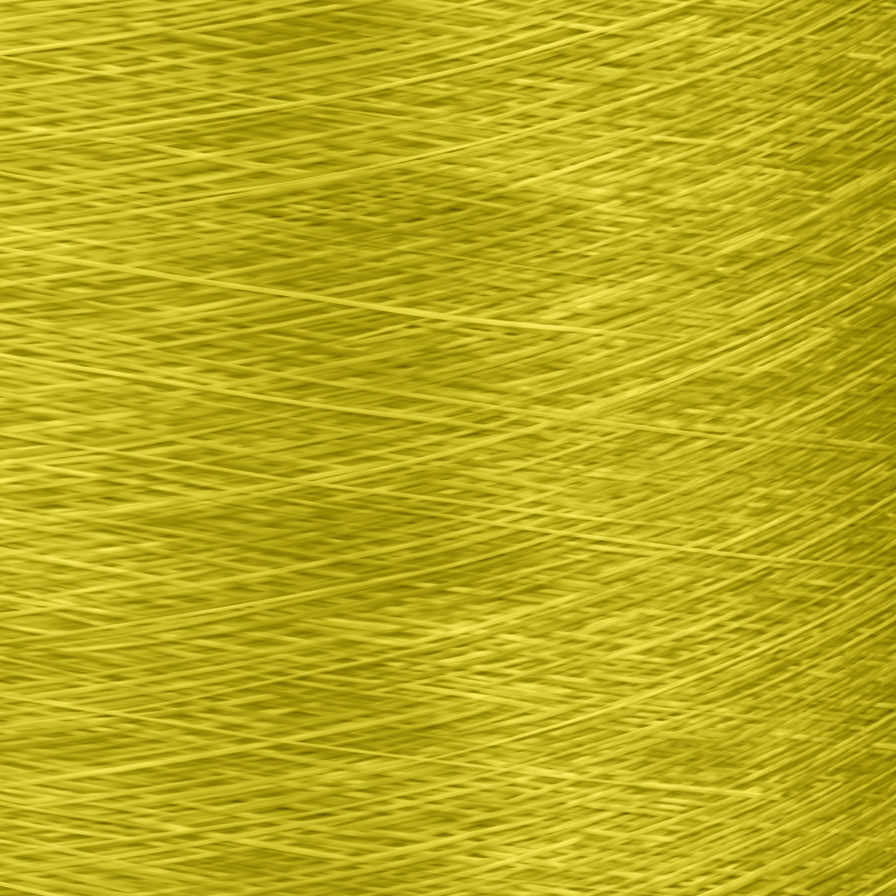
A Shadertoy shader for this texture:

```glsl
// Yellow-green thread wound on a spool: many layers of fine strands that
// cross at shallow angles. Each layer is a sheared stack of rows; strands
// dive in and out along their length, catch light and shade what lies below.

const int   LAYERS        = 13;     // dense layers of short visible stretches
const int   LONG_LAYERS   = 6;      // sparse, unbroken strands on top
const float ROWS_MIN      = 48.0;   // strand rows per canvas height
const float ROWS_MAX      = 78.0;
const float LONG_ROWS     = 24.0;
const float HALF_WIDTH    = 0.0034; // of a strand, in canvas units
const float SOFTNESS      = 0.0034; // blur of strand edges
const float SLOPE_JITTER  = 0.07;   // change of angle between layers
const float SHADOW        = 0.30;   // darkness under a strand
const float FUZZ          = 0.15;   // fine hairs over the whole surface
const float BAND_DEPTH    = 0.13;   // broad light and dark upright bands
const float RAGGEDNESS    = 0.20;   // patches within the bands
const float CONTRAST      = 1.25;
const float LAYERED_MEAN  = 0.555;  // mean tone of the strands as laid
const float FINAL_MEAN    = 0.485;  // mean tone as shown
const float DARK_KNEE     = 0.15;   // tones below this are compressed
const vec3  DARK_OLIVE    = vec3(0.57, 0.52, 0.01);
const vec3  PALE_YELLOW   = vec3(0.92, 0.87, 0.31);

float hash(vec2 p) {
    return fract(sin(dot(p, vec2(127.1, 311.7))) * 43758.5453);
}

float noise(vec2 p) {
    vec2 cell = floor(p);
    vec2 f = fract(p);
    f = f * f * (3.0 - 2.0 * f);
    float low  = mix(hash(cell), hash(cell + vec2(1, 0)), f.x);
    float high = mix(hash(cell + vec2(0, 1)), hash(cell + vec2(1, 1)), f.x);
    return mix(low, high, f.y);
}

// Height gained by a strand at x; it steepens as the spool turns away
float windingCurve(float x, bool rising) {
    float x2 = x * x;
    return rising ? 0.13 * x + 0.07 * x2 + 0.08 * x2 * x2
                  : -0.20 * x + 0.06 * x2;
}

// Lays one layer of strands over the tone below it
float layStrands(float tone, vec2 uv, float layer, bool isLong, float pixel) {
    bool rising = mod(layer, 2.0) < 0.5;
    float rows = isLong ? LONG_ROWS
                        : mix(ROWS_MIN, ROWS_MAX, hash(vec2(layer, 3.7)));
    float tilt = (hash(vec2(layer, 9.1)) - 0.5) * SLOPE_JITTER;
    float wobble = 0.005 * noise(vec2(uv.x * 6.0, layer * 7.0));
    float v = uv.y - windingCurve(uv.x, rising) - tilt * uv.x + wobble;
    float row = v * rows + hash(vec2(layer, 5.3)) * 10.0;
    vec2 id = vec2(floor(row), layer * 13.0);
    float seed = hash(id);

    // Stretches along which the strand lies on the surface, shorter at right
    float along = uv.x * (1.0 + 1.2 * uv.x * uv.x * uv.x);
    float travel = isLong ? uv.x * 1.1 : along * 5.5;
    float level = noise(vec2(travel + seed * 50.0, id.x + id.y * 17.0 + 0.5));
    float limit = isLong ? 0.58 : 0.44;
    limit += rising ? 0.0 : 0.20 * smoothstep(0.55, 1.1, uv.x);
    float shown = smoothstep(limit - 0.10, limit + 0.14, level);

    // Distance above the strand's centre line, in canvas units
    float centre = 0.5 + 0.2 * hash(id + 4.4);
    float d = (fract(row) - centre) / rows;
    float halfWidth = HALF_WIDTH * mix(0.65, 1.1, hash(id + 8.8)) * (0.4 + 0.6 * shown);
    halfWidth *= isLong ? 0.85 : 1.0;
    float blur = max(isLong ? 0.7 * SOFTNESS : SOFTNESS, pixel) * 0.5;
    float cover = shown * (1.0 - smoothstep(halfWidth - blur, halfWidth + blur, abs(d)));

    // Shadow fades out before the lower end of the row
    float reach = min(0.5 / rows, 0.0085);
    float shade = (1.0 - smoothstep(halfWidth * 0.6, reach, -d))
                * (1.0 - smoothstep(-halfWidth, halfWidth, d));
    tone -= SHADOW * shade * shown * (isLong ? 0.9 : 1.0);

    // Upper flank is lit, twisted fibres glint along the length
    float lit = 0.15 * clamp(d / halfWidth + 0.2, -1.0, 0.7);
    float glint = 0.24 * (noise(vec2(along * 30.0, seed * 90.0 + v * 300.0)) - 0.5);
    float strandTone = (isLong ? 0.68 : 0.38) + (isLong ? 0.24 : 0.48) * hash(id + 2.2);
    return mix(tone, strandTone + lit + glint, cover);
}

// Soft sheen across the spool, with ragged edges
float sheen(vec2 uv) {
    float ragged = noise(vec2(uv.x * 4.0, (uv.y + 0.15 * uv.x) * 11.0)) - 0.5;
    float x = uv.x + 0.09 * ragged;
    float bands = BAND_DEPTH * cos(6.2832 * (x - 0.70) / 0.68);
    return bands + RAGGEDNESS * ragged - 0.10 * smoothstep(0.86, 1.0, x);
}

// Linear in red and green, with blue arriving late in the lights
vec3 threadColour(float tone) {
    float t = max(tone, mix(DARK_KNEE, tone, 0.6));
    t = clamp(t, -0.45, 1.12);
    float blueTone = max(t, 0.0) * (0.43 + 0.57 * max(t, 0.0));
    vec3 colour = mix(DARK_OLIVE, PALE_YELLOW, vec3(t, t, blueTone));
    return clamp(colour, 0.0, 1.0);
}

void mainImage(out vec4 fragColor, in vec2 fragCoord) {
    vec2 uv = fragCoord / iResolution.xy;
    float pixel = 1.0 / iResolution.y;

    // Fine fibres deep in the winding
    float tone = 0.2 + 0.4 * noise(vec2(uv.x * 9.0, (uv.y + 0.1 * uv.x) * 150.0));

    for (int i = 0; i < LAYERS; i++)
        tone = layStrands(tone, uv, float(i), false, pixel);

    // Loose hairs blur the dense layers; long strands lie above them
    float hairHeight = uv.y - 0.5 * windingCurve(uv.x, true);
    tone += FUZZ * (noise(vec2(uv.x * 45.0, hairHeight * 190.0)) - 0.5);
    for (int i = 0; i < LONG_LAYERS; i++)
        tone = layStrands(tone, uv, float(LAYERS + i), true, pixel);

    tone = FINAL_MEAN + (tone - LAYERED_MEAN) * CONTRAST + sheen(uv);
    fragColor = vec4(threadColour(tone), 1.0);
}
```
